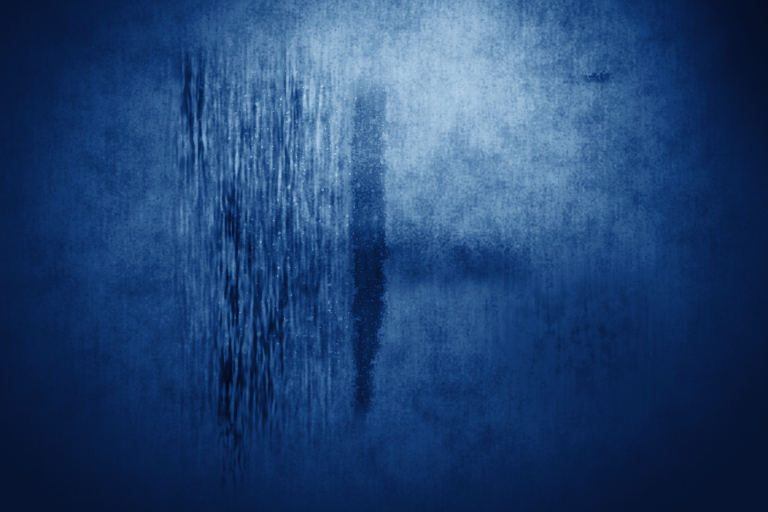
Reproduce this background procedurally as a Shadertoy shader.

```glsl
// Weathered blue wall: pale light from above, dark vertical stains and fine grain.
#define GLOW_CENTER vec2(0.85, 0.86)
#define GLOW_SIZE vec2(0.40, 0.34)
#define GLOW_GAIN 0.47
#define SHADE_CENTER vec2(0.72, 0.56)
#define SHADE_SIZE vec2(0.88, 0.70)
#define GRAIN_GAIN 0.135
#define MOTTLE_GAIN 0.15
#define STREAK_GAIN 0.17
#define STAIN_GAIN 0.29
#define FLECK_GAIN 0.17

vec2 hash2(vec2 p) {
    vec3 q = fract(p.xyx * vec3(0.1031, 0.1030, 0.0973));
    q += dot(q, q.yzx + 33.33);
    return fract((q.xx + q.yz) * q.zy);
}

float gradientDot(vec2 cell, vec2 offset) {
    return dot(hash2(cell) * 2.0 - 1.0, offset);
}

float gradientNoise(vec2 p) {
    vec2 i = floor(p), f = p - i;
    vec2 u = f * f * f * (f * (f * 6.0 - 15.0) + 10.0);
    vec2 e = vec2(1.0, 0.0);
    return 1.5 * mix(
        mix(gradientDot(i, f), gradientDot(i + e, f - e), u.x),
        mix(gradientDot(i + e.yx, f - e.yx), gradientDot(i + 1.0, f - 1.0), u.x), u.y);
}

float fbm(vec2 p) {
    float sum = 0.0, gain = 0.6;
    for (int i = 0; i < 5; i++) {
        sum += gain * gradientNoise(p);
        p = mat2(1.6, 1.2, -1.2, 1.6) * p + 17.3;
        gain *= 0.6;
    }
    return sum;
}

// Rectangle mask with feathered borders
float softBox(vec2 p, vec2 low, vec2 high, vec2 feather) {
    vec2 m = smoothstep(low - feather, low + feather, p)
           * (1.0 - smoothstep(high - feather, high + feather, p));
    return m.x * m.y;
}

// Sparse pale paint flecks of random size
float flecks(vec2 p) {
    float sum = 0.0;
    for (int i = 0; i < 3; i++) {
        float scale = 31.0 + 29.0 * float(i);
        vec2 cell = floor(p * scale), r = hash2(cell + 71.0 * float(i));
        vec2 d = fract(p * scale) - 0.25 - 0.5 * r.yx;
        float radius = 0.06 + 0.14 * r.y * r.y;
        sum += step(0.78, r.x) * (1.0 - smoothstep(radius * 0.4, radius + 0.06, length(d)));
    }
    return sum;
}

// Tone ramp from near black navy to pale blue
vec3 wallColor(float tone) {
    vec3 ramp[8] = vec3[8](
        vec3(0.01, 0.04, 0.11), vec3(0.025, 0.08, 0.20),
        vec3(0.035, 0.145, 0.33), vec3(0.075, 0.24, 0.47),
        vec3(0.20, 0.38, 0.58), vec3(0.38, 0.55, 0.71),
        vec3(0.56, 0.70, 0.82), vec3(0.68, 0.80, 0.89));
    float t = clamp(tone, 0.0, 1.0) * 6.99;
    int i = int(t);
    return mix(ramp[i], ramp[i + 1 - i / 7], fract(t));
}

void mainImage(out vec4 fragColor, in vec2 fragCoord) {
    vec2 p = fragCoord / iResolution.y;
    p.x += 0.5 * (1.5 - iResolution.x / iResolution.y);

    // Noise layers
    float mottle = fbm(p * 6.0 + 4.0);
    float rough = fbm(p * 24.0 + 31.0);
    float grain = gradientNoise(p * 190.0) + 0.6 * gradientNoise(p * 97.0 + 9.0);
    float streak = gradientNoise(p * vec2(150.0, 13.0))
                 + 0.7 * gradientNoise(p * vec2(83.0, 6.0) + 8.0)
                 + 0.6 * gradientNoise(p * vec2(170.0, 45.0) + 3.0);
    vec2 w = p + vec2(0.016, 0.03) * vec2(rough, mottle) + 0.008 * grain;

    // Broad light and vignette
    float shade = smoothstep(0.38, 1.10, length((p - SHADE_CENTER) / SHADE_SIZE));
    vec2 g = (p - GLOW_CENTER) / GLOW_SIZE;
    float glow = exp(-dot(g, g));
    float tone = mix(0.45, 0.13, shade) + GLOW_GAIN * glow;
    tone += 0.05 * softBox(p, vec2(0.12, 0.45), vec2(0.36, 0.85), vec2(0.12, 0.15));
    tone -= 0.09 * smoothstep(1.28, 1.46, p.x + 0.1 * mottle) * smoothstep(0.55, 0.95, p.y);

    // Surface texture, smoother inside the brightest light
    float lit = smoothstep(0.05, 0.65, tone);
    float scuffed = smoothstep(0.05, 0.55, mottle + rough);
    tone += lit * (MOTTLE_GAIN * (mottle + 0.8 * rough) + GRAIN_GAIN * grain * (0.55 + 0.4 * scuffed));
    tone -= 0.07 * lit * scuffed * smoothstep(-0.1, 0.5, grain);

    // Brushed vertical streaks on the left
    float brushed = softBox(w, vec2(0.36, 0.16), vec2(0.66, 0.86), vec2(0.06, 0.10));
    tone -= lit * brushed * (0.03 + STREAK_GAIN * streak);
    tone -= 0.035 * lit * streak;
    float gaps = smoothstep(-0.4, 0.5, streak + 0.7 * rough + 0.3 * grain);
    float trails = softBox(w, vec2(0.43, 0.08), vec2(0.475, 0.66), vec2(0.018, 0.08));
    trails += 0.7 * softBox(w, vec2(0.48, 0.18), vec2(0.56, 0.45), vec2(0.02, 0.09));
    trails += 0.8 * softBox(w, vec2(0.35, 0.68), vec2(0.40, 0.87), vec2(0.02, 0.04));
    trails += 0.5 * softBox(w, vec2(0.55, 0.65), vec2(0.58, 0.94), vec2(0.015, 0.06));
    tone -= 0.25 * trails * gaps;

    // Tapering central stain, speckled above and dense below
    float halfWidth = mix(0.012, 0.032, smoothstep(0.18, 0.46, p.y));
    float axis = 0.719 - 0.012 * smoothstep(0.42, 0.20, p.y);
    float column = 1.0 - smoothstep(halfWidth - 0.009, halfWidth + 0.009, abs(w.x - axis));
    column *= smoothstep(0.14, 0.24, w.y) * (1.0 - smoothstep(0.76, 0.87, w.y));
    float dense = 1.0 - smoothstep(0.535, 0.565, w.y);
    float speckle = smoothstep(-0.5, 0.35, grain + rough + 0.35 * dense);
    tone -= STAIN_GAIN * column * mix(0.85, 0.95, dense) * mix(0.35, 1.0, speckle);

    // Horizontal shadow and damp patches at right
    tone -= 0.17 * softBox(w, vec2(0.74, 0.445), vec2(1.03, 0.53), vec2(0.05, 0.03));
    tone -= 0.09 * softBox(w, vec2(0.46, 0.43), vec2(0.72, 0.54), vec2(0.08, 0.05));
    float damp = softBox(p, vec2(0.98, 0.24), vec2(1.24, 0.47), vec2(0.10));
    tone -= damp * (0.05 + 0.15 * smoothstep(-0.3, 0.6, mottle + rough + 0.4 * grain));
    tone -= 0.18 * softBox(w, vec2(1.14, 0.84), vec2(1.185, 0.85), vec2(0.012, 0.006));

    // Scattered flecks around the stains
    float scatter = softBox(p, vec2(0.44, 0.27), vec2(0.75, 0.88), vec2(0.10));
    tone += FLECK_GAIN * scatter * flecks(p + 0.006 * rough);

    fragColor = vec4(wallColor(tone), 1.0);
}
```
